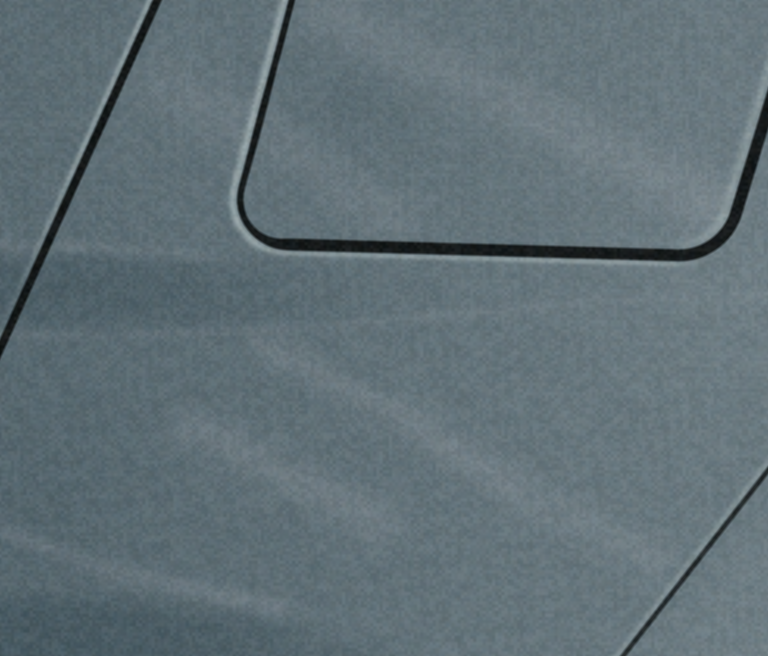
Write a Shadertoy shader that draws this texture.

```glsl
#define SHADE_COLOR vec3(0.305, 0.372, 0.402)
#define LIGHT_COLOR vec3(0.480, 0.535, 0.558)
#define SHEEN_COLOR vec3(0.062, 0.050, 0.050)
#define GAP_COLOR vec3(0.075, 0.090, 0.092)
#define RIM_COLOR vec3(0.600, 0.655, 0.665)
#define CORNER_LEFT vec2(0.4347, 0.696)
#define CORNER_RIGHT vec2(1.035, 0.702)
#define RADIUS_LEFT 0.0684
#define RADIUS_RIGHT 0.0912
#define GRAIN_SCALE 210.0
#define GRAIN_AMOUNT 0.055

float hash(vec2 p) {
    return fract(sin(dot(p, vec2(127.1, 311.7))) * 43758.5453);
}

float valueNoise(vec2 p) {
    vec2 cell = floor(p), f = fract(p);
    f = f * f * (3.0 - 2.0 * f);
    return mix(mix(hash(cell), hash(cell + vec2(1, 0)), f.x),
               mix(hash(cell + vec2(0, 1)), hash(cell + vec2(1, 1)), f.x), f.y);
}

float bell(float x, float width) {
    x /= width;
    return exp(-x * x);
}

float segmentDistance(vec2 p, vec2 a, vec2 b) {
    vec2 pa = p - a, ba = b - a;
    return length(pa - ba * clamp(dot(pa, ba) / dot(ba, ba), 0.0, 1.0));
}

// Positive to the left of the direction a to b
float lineSide(vec2 p, vec2 a, vec2 b) {
    vec2 dir = normalize(b - a);
    return dir.x * (p.y - a.y) - dir.y * (p.x - a.x);
}

float streak(vec2 p, vec2 a, vec2 b, float width) {
    return bell(segmentDistance(p, a, b), width);
}

// Rounded hatch, open at the top, with a radius that grows to the right
float hatchDistance(vec2 p) {
    vec2 a = vec2(0.5365, 1.076), b = CORNER_LEFT, c = CORNER_RIGHT, d = vec2(1.140, 1.044);
    float dist = min(segmentDistance(p, b, c),
                     min(segmentDistance(p, a, b), segmentDistance(p, c, d)));
    float inside = min(lineSide(p, b, c), min(lineSide(p, a, b), lineSide(p, c, d)));
    float along = clamp((p.x - b.x) / (c.x - b.x), 0.0, 1.0);
    return (inside > 0.0 ? -dist : dist) - mix(RADIUS_LEFT, RADIUS_RIGHT, along);
}

float band(float dist, float halfWidth, float soft) {
    return 1.0 - smoothstep(halfWidth - soft, halfWidth + soft, abs(dist));
}

// Broad tones of the curved panel
float panelTone(vec2 p) {
    float tone = 0.27 + 0.33 * smoothstep(0.0, 1.15, p.x);
    tone += 0.10 * bell(length(p - vec2(0.30, 0.85)), 0.25);
    tone += 0.12 * bell(length(p - vec2(1.15, 0.57)), 0.20);
    tone -= 0.13 * bell(length((p - vec2(0.52, 0.83)) * vec2(1.0, 1.4)), 0.12);
    // Shadow between the two creases
    float shadowFade = 1.0 - smoothstep(0.12, 0.75, p.x);
    tone -= 0.27 * shadowFade * smoothstep(0.46, 0.54, p.y)
          * (1.0 - smoothstep(0.59, 0.635, p.y + 0.08 * p.x * p.x));
    // Dark lower corner
    float edge = 0.088 - 0.22 * p.x * p.x;
    tone -= 0.36 * (1.0 - smoothstep(edge - 0.025, edge + 0.025, p.y))
          * (1.0 - smoothstep(0.25, 0.75, p.x));
    tone -= 0.12 * bell(length(p - vec2(0.03, 0.24)), 0.18);
    return tone;
}

// Soft reflections and thin creases
float sheen(vec2 p) {
    float s = 0.70 * max(streak(p, vec2(0.50, 0.98), vec2(0.77, 0.85), 0.040),
                         streak(p, vec2(0.77, 0.85), vec2(1.08, 0.69), 0.045));
    s += 0.60 * max(streak(p, vec2(0.25, 0.87), vec2(0.45, 0.775), 0.042),
                    streak(p, vec2(0.45, 0.775), vec2(0.60, 0.66), 0.038));
    float ray = max(streak(p, vec2(0.40, 0.472), vec2(0.61, 0.368), 0.021),
                    streak(p, vec2(0.61, 0.368), vec2(0.79, 0.250), 0.028));
    s += 0.80 * max(ray, 0.7 * streak(p, vec2(0.79, 0.250), vec2(1.00, 0.150), 0.030));
    s += 0.85 * streak(p, vec2(0.29, 0.350), vec2(0.58, 0.205), 0.032);
    s += 0.80 * max(streak(p, vec2(-0.02, 0.200), vec2(0.15, 0.135), 0.013),
                    streak(p, vec2(0.15, 0.135), vec2(0.42, 0.073), 0.015));
    float upper = 0.625 - 0.17 * p.x * p.x;
    s += 0.65 * bell(p.y - upper, 0.010) * (1.0 - smoothstep(0.28, 0.42, p.x));
    float lower = 0.489 + 0.065 * smoothstep(0.15, 1.25, p.x);
    s += 0.50 * bell(p.y - lower, 0.008) * (1.0 - 0.5 * smoothstep(0.6, 1.1, p.x));
    return s;
}

void mainImage(out vec4 fragColor, in vec2 fragCoord) {
    vec2 p = fragCoord / iResolution.y;
    float soft = max(0.0028, 0.8 / iResolution.y);

    vec3 color = mix(SHADE_COLOR, LIGHT_COLOR, panelTone(p)) + SHEEN_COLOR * sheen(p);

    // Left seam
    float seam = lineSide(p, vec2(0.0, 0.468), vec2(0.240, 1.0));
    float rimFade = smoothstep(0.50, 0.80, p.y);
    color = mix(color, RIM_COLOR, (0.15 + 0.55 * rimFade) * bell(seam - 0.011, 0.0045));
    color = mix(color, GAP_COLOR, band(seam, 0.0062, soft));

    // Lower right seam
    float corner = lineSide(p, vec2(0.950, 0.0), vec2(1.167, 0.278));
    color = mix(color, LIGHT_COLOR, 0.28 * smoothstep(0.0, -0.08, corner));
    color = mix(color, RIM_COLOR, 0.45 * bell(corner - 0.008, 0.005));
    color = mix(color, GAP_COLOR, 0.82 * band(corner, 0.0036, soft));

    // Hatch gap with its lit rims
    float hatch = hatchDistance(p);
    float bottom = smoothstep(0.37, 0.45, p.x) * (1.0 - smoothstep(0.76, 0.90, p.y) * step(p.x, 0.8));
    float rightSide = smoothstep(1.00, 1.10, p.x);
    float outerRim = bell(hatch - mix(0.0115, 0.0135, bottom), mix(0.0065, 0.0045, bottom));
    color = mix(color, RIM_COLOR, mix(0.85, 0.62, bottom) * outerRim * (1.0 - rightSide));
    color = mix(color, RIM_COLOR, 0.60 * rightSide * bell(hatch + 0.017, 0.008));
    color = mix(color, GAP_COLOR, 0.97 * band(hatch, mix(0.0048, 0.0090, bottom), soft));

    // Fine grain with a slight colour shift
    vec2 g = p * GRAIN_SCALE;
    float grain = valueNoise(g) - 0.5 + 0.5 * (valueNoise(g * 0.37 + 19.0) - 0.5);
    vec3 tint = vec3(valueNoise(g * 0.6 + 41.0), 0.5, valueNoise(g * 0.6 + 83.0)) - 0.5;
    color += GRAIN_AMOUNT * (grain + 0.35 * tint);

    fragColor = vec4(clamp(color, 0.0, 1.0), 1.0);
}
```
